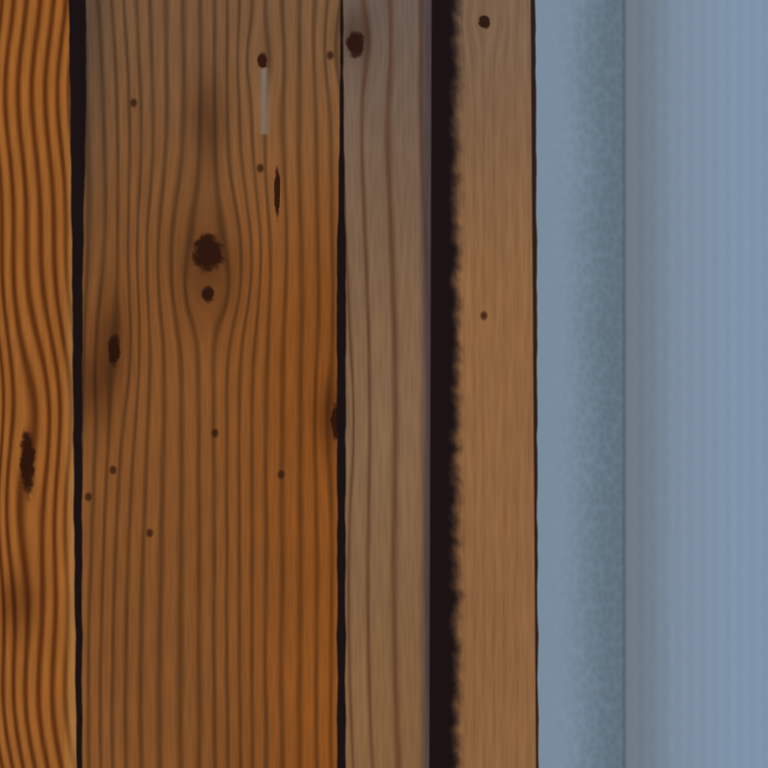
This texture is drawn by a Shadertoy shader. Its source:

```glsl
// Weathered vertical timber boards with knots and dark gaps, beside a pale blue plaster wall.
const float TAU = 6.28318;
const float SOFT = 0.0018;          // edge softness
const float GRAIN_BEND = 0.72;      // how far grain parts around knots
const float FIBRE = 0.10;           // fine fibre contrast
const vec3 AMBER   = vec3(0.59, 0.36, 0.16);
const vec3 UMBER   = vec3(0.27, 0.12, 0.04);
const vec3 PINE    = vec3(0.475, 0.295, 0.150);
const vec3 TAN     = vec3(0.505, 0.390, 0.285);
const vec3 HONEY   = vec3(0.550, 0.390, 0.250);
const vec3 AGED    = vec3(0.420, 0.355, 0.315);
const vec3 GAP     = vec3(0.105, 0.070, 0.075);
const vec3 KNOT    = vec3(0.150, 0.070, 0.045);
const vec3 PLASTER = vec3(0.475, 0.550, 0.620);
const vec3 SHADE   = vec3(0.385, 0.450, 0.500);
const vec3 WALL    = vec3(0.500, 0.580, 0.670);

// centre, radii
const vec4 KNOTS[9] = vec4[9](
    vec4(0.271, 0.671, 0.020, 0.026), vec4(0.271, 0.617, 0.009, 0.011),
    vec4(0.148, 0.545, 0.008, 0.022), vec4(0.036, 0.400, 0.010, 0.044),
    vec4(0.361, 0.750, 0.004, 0.034), vec4(0.462, 0.943, 0.012, 0.018),
    vec4(0.341, 0.921, 0.007, 0.011), vec4(0.631, 0.971, 0.008, 0.009),
    vec4(0.437, 0.450, 0.007, 0.024));
const vec4 STAINS[7] = vec4[7](
    vec4(0.124, 0.495, 0.026, 0.050), vec4(0.430, 0.460, 0.020, 0.042),
    vec4(0.022, 0.215, 0.030, 0.045), vec4(0.271, 0.840, 0.022, 0.060),
    vec4(0.271, 0.650, 0.045, 0.075), vec4(0.145, 0.560, 0.025, 0.060),
    vec4(0.462, 0.955, 0.022, 0.035));
const vec2 PINS[9] = vec2[9](
    vec2(0.174, 0.866), vec2(0.430, 0.928), vec2(0.280, 0.436),
    vec2(0.366, 0.382), vec2(0.630, 0.589), vec2(0.339, 0.781),
    vec2(0.195, 0.306), vec2(0.115, 0.353), vec2(0.147, 0.388));

vec2 hash2(vec2 p) {
    return fract(sin(vec2(dot(p, vec2(127.1, 311.7)), dot(p, vec2(269.5, 183.3)))) * 4375.85);
}

// Distance to the nearest scattered cell point
float cellular(vec2 p) {
    vec2 cell = floor(p), f = fract(p);
    float nearest = 2.0;
    for (int j = -1; j <= 1; j++)
    for (int i = -1; i <= 1; i++) {
        vec2 o = vec2(i, j);
        nearest = min(nearest, length(o + hash2(cell + o) - f));
    }
    return nearest;
}

// Smooth layered sines, roughly -1 to 1
float waves(vec2 p) {
    float sum = 0.0, amp = 0.5;
    for (int i = 0; i < 4; i++) {
        sum += amp * sin(p.x + 1.7 * sin(p.y)) * cos(0.8 * p.y + float(i));
        p = mat2(1.5, 1.1, -1.1, 1.5) * p + 2.3;
        amp *= 0.6;
    }
    return sum;
}

float rings(float g, float freq, float sharpness) {
    return pow(0.5 + 0.5 * sin(TAU * freq * g + 1.6 * sin(g * 41.0)), sharpness);
}

float after(float edge, float x) { return smoothstep(edge - SOFT, edge + SOFT, x); }

float band(float a, float b, float x) { return after(a, x) * (1.0 - after(b, x)); }

vec3 timber(vec2 p, float grain) {
    float top = smoothstep(0.55, 1.05, p.y);
    float drift = waves(p * vec2(16.0, 5.0));

    // Striped narrow board at far left
    float sway = grain + 0.035 * p.y + 0.007 * sin(p.y * 10.0) + 0.004 * sin(p.y * 23.0);
    vec3 col = mix(AMBER, UMBER, 0.72 * rings(sway, 66.0, 1.8));
    col = mix(col, vec3(0.66, 0.48, 0.27), 0.6 * smoothstep(0.080, 0.095, p.x) * (1.0 - top));

    // Wide knotted board
    float arch = grain + 0.012 * sin(p.y * 5.0 + 1.0) * exp(-pow((p.x - 0.15) / 0.07, 2.0));
    vec3 wide = mix(PINE, vec3(0.50, 0.285, 0.115), smoothstep(0.25, 0.44, p.x) * (1.0 - top));
    wide = mix(wide, vec3(0.43, 0.335, 0.255), top * 0.65);
    wide = mix(wide, vec3(0.27, 0.23, 0.20), 0.7 * top * smoothstep(0.16, 0.11, p.x));
    wide *= 1.07 - 0.28 * rings(arch + 0.002 * drift, 52.0, 3.0);
    col = mix(col, wide, after(0.103, p.x));

    // Slim pale board with a few long grain lines
    float slim = grain + 0.014 * p.y + 0.003 * sin(p.y * 9.0);
    vec3 pale = mix(TAN, AGED, top) * mix(vec3(1.0, 0.95, 0.85), vec3(1.0), smoothstep(0.0, 0.5, p.y));
    pale = mix(pale, vec3(0.30, 0.18, 0.12), 0.55 * rings(slim, 31.0, 9.0));
    pale = mix(pale, vec3(0.27, 0.23, 0.25), 0.75 * smoothstep(0.543, 0.557, p.x));
    col = mix(col, pale, after(0.446, p.x));

    // Smooth honey board
    vec3 honey = mix(HONEY, vec3(0.46, 0.375, 0.31), top * 0.8);
    honey *= 1.02 - 0.05 * rings(grain, 70.0, 2.0);
    col = mix(col, honey, after(0.575, p.x));

    float fibre = cellular(vec2(grain * 190.0, p.y * 16.0)) - 0.5;
    return col * (1.0 + FIBRE * fibre + 0.05 * drift);
}

vec3 masonry(vec2 p) {
    float rough = cellular(p * vec2(120.0, 85.0)) - 0.5;
    vec3 strip = mix(PLASTER, SHADE, smoothstep(0.725, 0.805, p.x + 0.008 * waves(p * 14.0)));
    strip *= 1.0 + 0.10 * rough * smoothstep(0.70, 0.78, p.x);
    vec3 wall = mix(vec3(0.435, 0.480, 0.525), vec3(0.490, 0.555, 0.630), smoothstep(0.83, 0.89, p.x));
    wall = mix(wall, WALL, smoothstep(0.88, 0.98, p.x));
    wall *= 1.0 + 0.012 * sin(p.x * TAU * 62.0) + 0.015 * rough;
    vec3 col = mix(strip, wall, after(0.813, p.x));
    return col * (1.0 - 0.16 * exp(-pow((p.x - 0.813) / 0.0025, 2.0)));
}

void mainImage(out vec4 fragColor, in vec2 fragCoord) {
    vec2 p = fragCoord / iResolution.xy;
    float wobble = 0.0012 * waves(vec2(3.0, p.y * 35.0));
    float grain = p.x, knot = 0.0, stain = 0.0;

    // Knots part the grain; stains and pin knots darken it
    for (int i = 0; i < 9; i++) {
        vec2 d = (p - KNOTS[i].xy) / KNOTS[i].zw;
        vec2 wide = d / vec2(3.0, 3.8);
        grain -= (p.x - KNOTS[i].x) * GRAIN_BEND * exp(-dot(wide, wide));
        knot = max(knot, 1.0 - smoothstep(0.65, 1.15, length(d) + 0.25 * waves(p * 160.0)));
        float pin = length((p - PINS[i]) * vec2(1.0, 0.8));
        knot = max(knot, 0.75 * (1.0 - smoothstep(0.002, 0.0065, pin)));
    }
    for (int i = 0; i < 7; i++) {
        vec2 d = (p - STAINS[i].xy) / STAINS[i].zw;
        stain += 0.42 * exp(-dot(d, d));
    }
    vec3 col = timber(p, grain);
    col *= mix(vec3(1.0), vec3(0.45, 0.36, 0.30), min(stain, 0.8));
    col = mix(col, KNOT, 0.88 * knot);

    // Pale resin run below the upper knot
    float resin = exp(-pow((p.x - 0.344) / 0.005, 2.0)) * band(0.825, 0.912, p.y);
    col = mix(col, vec3(0.53, 0.50, 0.48), 0.65 * resin);

    // Plaster, then the dark gaps between boards
    float wallEdge = mix(0.701, 0.697, p.y) + wobble;
    col = mix(col, masonry(p), after(wallEdge, p.x));
    float gapTop = smoothstep(0.6, 0.9, p.y);
    float gaps = band(mix(0.100, 0.090, p.y) + wobble, 0.107 + 0.005 * gapTop + wobble, p.x);
    gaps = max(gaps, band(0.439 + 0.004 * gapTop - wobble, 0.450 - 0.003 * gapTop + wobble, p.x));
    gaps = max(gaps, 0.85 * band(mix(0.698, 0.691, p.y), wallEdge, p.x));
    float fuzz = 0.006 * waves(vec2(p.x * 60.0, p.y * 70.0));
    float sooty = after(0.559 + 0.003 * p.y, p.x) * (1.0 - smoothstep(0.584, 0.606, p.x + fuzz));
    col = mix(col, GAP, max(gaps, sooty));
    fragColor = vec4(col, 1.0);
}
```
